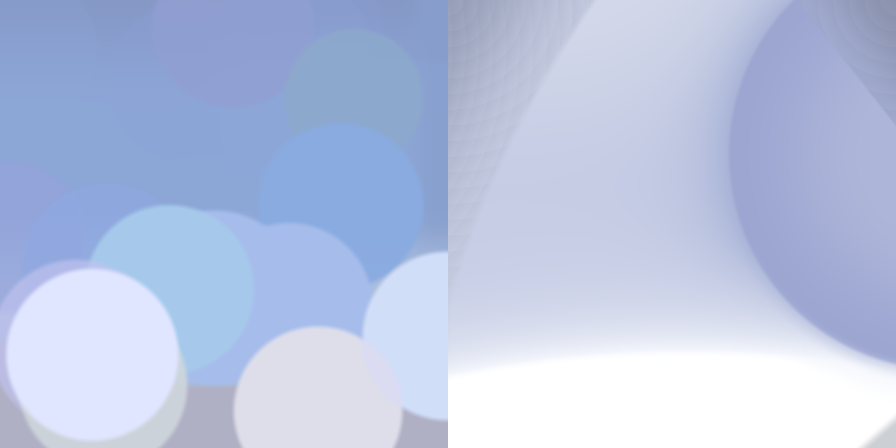
Reproduce this background procedurally as a WebGL 2 fragment shader.

```glsl
#version 300 es
precision highp float;

uniform vec2 u_resolution;
out vec4 outColor;

float hash(float n) {
    return fract(sin(n * 127.1) * 43758.5453);
}

float discMask(vec2 p, vec2 center, float radius, float blur) {
    return 1.0 - smoothstep(-blur, blur, length(p - center) - radius);
}

vec3 addDisc(vec3 base, vec2 p, vec2 center, float radius, vec3 tint, float opacity) {
    return mix(base, tint, opacity * discMask(p, center, radius, 0.008));
}

// Panel of overlapping light discs
vec3 bokehPanel(vec2 p) {
    vec3 skyTop = vec3(0.52, 0.59, 0.77);
    vec3 skyMiddle = vec3(0.55, 0.65, 0.84);
    vec3 haze = vec3(0.66, 0.74, 0.87);
    vec3 ground = vec3(0.69, 0.69, 0.77);

    vec3 color = mix(skyMiddle, skyTop, smoothstep(0.75, 1.05, p.y));
    color = mix(color, vec3(0.53, 0.62, 0.80), smoothstep(0.88, 0.98, p.x));
    color = mix(haze, color, smoothstep(0.36, 0.54, p.y));
    float groundEdge = 0.14 + 0.1 * smoothstep(0.4, 0.0, p.x);
    color = mix(ground, color, smoothstep(groundEdge - 0.01, groundEdge + 0.01, p.y));

    // Faint scattered discs
    for (int i = 0; i < 8; i++) {
        float id = float(i);
        vec2 center = vec2(hash(id + 1.3), 0.62 + 0.38 * hash(id + 9.7));
        vec3 tint = mix(vec3(0.55, 0.62, 0.85), vec3(0.55, 0.67, 0.84), hash(id + 5.1));
        color = addDisc(color, p, center, 0.18, tint, 0.22);
    }

    // Cool upper discs
    color = addDisc(color, p, vec2(0.52, 0.94), 0.18, vec3(0.57, 0.62, 0.82), 0.75);
    color = addDisc(color, p, vec2(0.79, 0.78), 0.155, vec3(0.55, 0.66, 0.80), 0.9);
    color = addDisc(color, p, vec2(0.02, 0.47), 0.17, vec3(0.58, 0.64, 0.86), 0.7);
    color = addDisc(color, p, vec2(0.24, 0.40), 0.19, vec3(0.56, 0.66, 0.88), 0.8);
    color = addDisc(color, p, vec2(0.76, 0.54), 0.185, vec3(0.54, 0.67, 0.88), 0.95);

    // Blue and cyan middle discs
    vec3 periwinkle = vec3(0.65, 0.74, 0.92);
    color = addDisc(color, p, vec2(0.48, 0.335), 0.195, periwinkle, 1.0);
    color = addDisc(color, p, vec2(0.645, 0.315), 0.187, periwinkle, 1.0);
    color = addDisc(color, p, vec2(0.378, 0.354), 0.188, vec3(0.65, 0.79, 0.92), 1.0);

    // Bright lower discs
    color = addDisc(color, p, vec2(0.17, 0.23), 0.19, vec3(0.75, 0.76, 0.93), 0.7);
    color = addDisc(color, p, vec2(0.23, 0.14), 0.188, vec3(0.81, 0.84, 0.86), 0.9);
    color = addDisc(color, p, vec2(0.206, 0.208), 0.192, vec3(0.88, 0.90, 1.0), 1.0);
    color = addDisc(color, p, vec2(0.71, 0.083), 0.188, vec3(0.87, 0.87, 0.92), 1.0);
    color = addDisc(color, p, vec2(0.998, 0.25), 0.188, vec3(0.82, 0.87, 0.97), 1.0);
    float overlap = discMask(p, vec2(0.71, 0.083), 0.188, 0.008)
                  * discMask(p, vec2(0.998, 0.25), 0.188, 0.008);
    return mix(color, vec3(0.86, 0.86, 0.95), overlap);
}

// Fine concentric ribs, centred on zero
float ribs(vec2 p, vec2 center, float spacing) {
    return fract(length(p - center) / spacing) - 0.5;
}

// Panel of soft folds above a white floor
vec3 foldPanel(vec2 p) {
    vec3 lavender = vec3(0.775, 0.80, 0.895);
    vec3 color = mix(lavender, vec3(0.83, 0.85, 0.915), smoothstep(0.55, 1.05, p.y));

    // Large blue disc with its shadow
    vec2 discCenter = vec2(1.11, 0.656);
    float edge = length(p - discCenter) - 0.482;
    float shadow = exp(-max(edge, 0.0) / 0.085) * smoothstep(0.1, 0.5, p.y);
    color = mix(color, vec3(0.63, 0.68, 0.83), 0.85 * shadow);
    vec3 discColor = mix(vec3(0.61, 0.65, 0.82), vec3(0.68, 0.71, 0.85),
                         smoothstep(0.0, 0.32, -edge));
    color = mix(color, discColor, 1.0 - smoothstep(-0.006, 0.006, edge));

    // Ribbed grey corners
    float rise = max(p.y - 0.32, 0.0);
    float leftDepth = rise * (0.27 + 0.31 * rise) - p.x;
    vec3 leftGrey = mix(vec3(0.75, 0.775, 0.86), vec3(0.60, 0.63, 0.73),
                        smoothstep(0.0, 0.32, leftDepth));
    leftGrey += 0.014 * ribs(p, vec2(0.0, 1.0), 0.035);
    leftGrey += 0.012 * ribs(p, vec2(-0.5, 0.9), 0.03);
    color = mix(color, leftGrey, smoothstep(-0.012, 0.012, leftDepth));

    float rightDepth = p.y - 1.0 + 1.27 * (p.x - 0.779);
    vec3 rightGrey = mix(vec3(0.62, 0.66, 0.80), vec3(0.55, 0.58, 0.69),
                         smoothstep(0.0, 0.25, rightDepth));
    rightGrey += 0.014 * ribs(p, vec2(1.0, 1.0), 0.035);
    color = mix(color, rightGrey, smoothstep(-0.006, 0.006, rightDepth));

    // White floor and the mist above it
    float offset = p.x - 0.536;
    float height = p.y - 0.214 + 0.19 * offset * offset;
    float outsideDisc = smoothstep(-0.02, 0.04, edge);
    color = mix(color, vec3(0.96, 0.97, 0.99),
                exp(-max(height, 0.0) / 0.085) * outsideDisc);
    float fade = 0.012 + 0.075 * smoothstep(0.72, 1.0, p.x);
    color = mix(color, vec3(1.0), 1.0 - smoothstep(-fade, 0.008, height));

    // Grey lower corner
    float corner = p.x - 0.914 - 1.14 * p.y;
    return mix(color, vec3(0.80, 0.81, 0.83), smoothstep(-0.01, 0.03, corner));
}

void main() {
    vec2 p = gl_FragCoord.xy / u_resolution * vec2(2.0, 1.0);
    vec3 color = p.x < 1.0 ? bokehPanel(p) : foldPanel(p - vec2(1.0, 0.0));
    outColor = vec4(color, 1.0);
}
```
